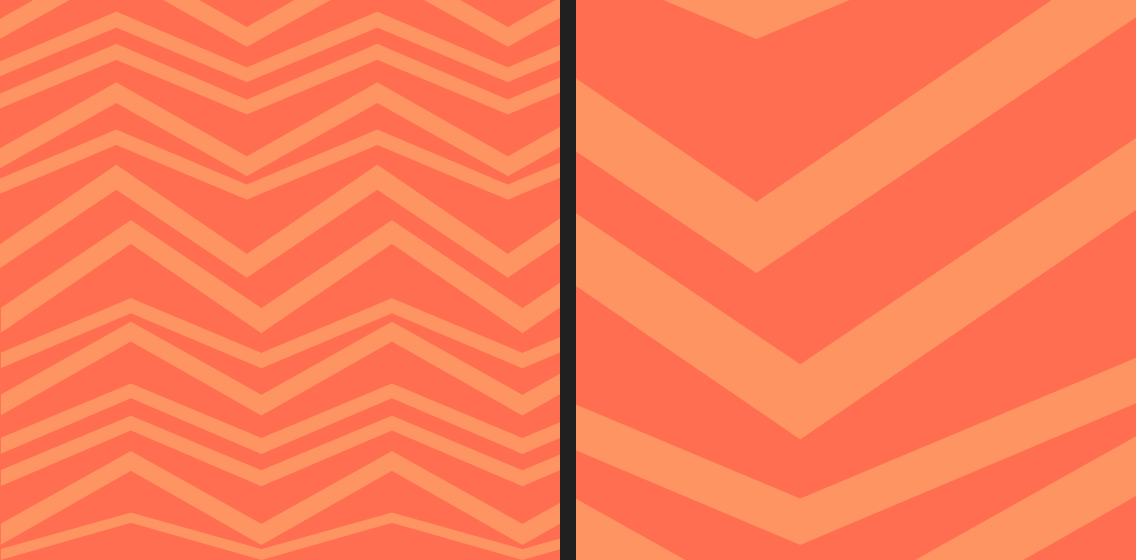
Left: the whole. Right: its middle third, enlarged.
Reproduce this pattern procedurally as a WebGL 2 fragment shader.

```glsl
#version 300 es
precision highp float;
// Uneven peach chevron stripes on coral, the lower half a half-turn of the upper.

uniform vec2 u_resolution;
out vec4 fragColor;

// Heights above the turning point: upper and lower edge at a peak, then at a valley.
const vec4 STRIPES[7] = vec4[7](
  vec4(0.1504, 0.1057, -0.0090, -0.0514),
  vec4(0.2132, 0.1856, 0.1149, 0.0879),
  vec4(0.2975, 0.2605, 0.1653, 0.1299),
  vec4(0.3662, 0.3376, 0.2666, 0.2402),
  vec4(0.4238, 0.3952, 0.3242, 0.2978),
  vec4(0.5288, 0.4910, 0.3962, 0.3610),
  vec4(0.5555, 0.5360, 0.4891, 0.4708)
);

// Triangle wave: 1 at a peak, 0 at a valley.
float zigzag(float x) {
  return abs(2.0 * fract((x - 0.2077) / 0.4661) - 1.0);
}

// Coverage of the whole stripe family, with y measured from the turning point.
float chevrons(vec2 p, float pixel) {
  float rise = zigzag(p.x);
  float cover = 0.0;
  for (int i = 0; i < 7; i++) {
    vec2 edges = mix(STRIPES[i].zw, STRIPES[i].xy, rise);
    float inside = min(edges.x - p.y, p.y - edges.y);
    cover = max(cover, clamp(inside / pixel + 0.5, 0.0, 1.0));
  }
  return cover;
}

void main() {
  vec2 uv = gl_FragCoord.xy / u_resolution;
  float pixel = 1.0 / min(u_resolution.x, u_resolution.y);

  // Upper family, then the same family turned by 180 degrees.
  float upper = chevrons(uv - vec2(0.0, 0.5555), pixel);
  float lower = chevrons(vec2(0.6745, 0.5555) - uv, pixel);

  // The lower stripes start a hair inside the left edge.
  lower *= clamp((uv.x - 0.0015) / pixel + 0.5, 0.0, 1.0);

  vec3 coral = vec3(1.0, 0.431, 0.318);
  vec3 peach = vec3(0.992, 0.580, 0.380);
  fragColor = vec4(mix(coral, peach, max(upper, lower)), 1.0);
}
```
